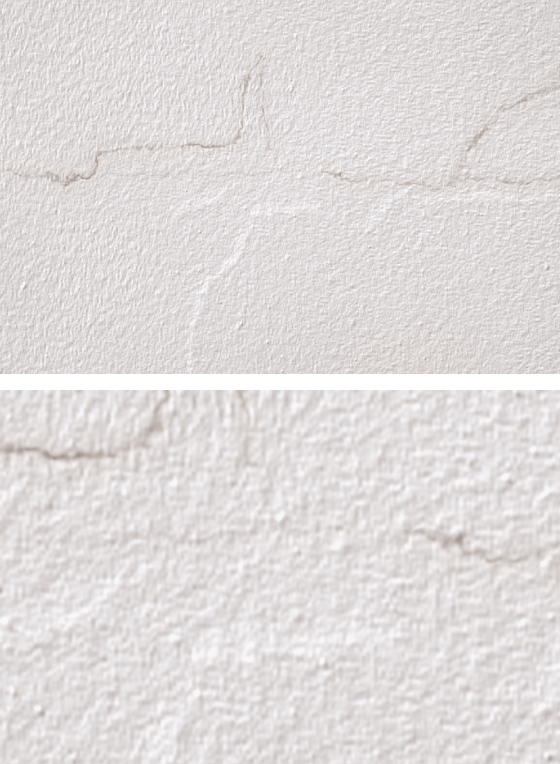
Top, the full canvas; bottom, a detail of the centre.
A WebGL 1 fragment shader for this texture:

```glsl
precision highp float;
// White painted plaster in raking light: a height field of brushed grain,
// blisters and raised seams is lit by its slope toward the upper left.
// Wobbly line segments add the brownish cracks and the pale ridges.

uniform vec2 u_resolution;

const vec3 PAINT = vec3(0.874, 0.857, 0.858);
const vec3 TONE_TINT = vec3(1.0, 1.11, 1.22);      // shadows turn warmer
const vec3 RUST = vec3(0.006, -0.003, -0.014);
const vec2 TO_LIGHT = vec2(-0.0027, 0.0031);       // slope sampling step
const vec2 GRAIN_UPRIGHT = vec2(178.0, 92.0);
const vec2 GRAIN_LEVEL = vec2(105.0, 170.0);
const float RELIEF = 0.158;
const float CRACK_DEPTH = 0.15;
const float RIDGE_GLOW = 0.026;

float hash(vec2 p) {
  vec3 q = fract(vec3(p.xyx) * 0.1031);
  q += dot(q, q.yzx + 33.33);
  return fract((q.x + q.y) * q.z);
}

float noise(vec2 p) {
  vec2 i = floor(p), f = fract(p);
  f = f * f * (3.0 - 2.0 * f);
  return mix(mix(hash(i), hash(i + vec2(1.0, 0.0)), f.x),
             mix(hash(i + vec2(0.0, 1.0)), hash(i + 1.0), f.x), f.y);
}

float fbm(vec2 p) {
  float sum = 0.0, amp = 0.5;
  for (int i = 0; i < 4; i++) {
    sum += amp * noise(p);
    p = p * 2.03 + 17.0;
    amp *= 0.5;
  }
  return sum;
}

// Soft stroke from a to b with half width w
float stroke(vec2 p, vec2 a, vec2 b, float w) {
  vec2 ab = b - a;
  float d = length(p - a - ab * clamp(dot(p - a, ab) / dot(ab, ab), 0.0, 1.0));
  return exp(-d * d / (w * w));
}

float cracks(vec2 p, float w) {
  float c = stroke(p, vec2(0.70, 0.85), vec2(0.66, 0.765), w) * 0.8;
  c = max(c, stroke(p, vec2(0.66, 0.765), vec2(0.63, 0.62), w) * 0.7);
  c = max(c, stroke(p, vec2(0.63, 0.62), vec2(0.47, 0.60), w));
  c = max(c, stroke(p, vec2(0.47, 0.60), vec2(0.27, 0.605), w) * 0.8);
  c = max(c, stroke(p, vec2(0.27, 0.605), vec2(0.25, 0.535), w));
  c = max(c, stroke(p, vec2(0.25, 0.535), vec2(0.18, 0.52), w));
  c = max(c, stroke(p, vec2(0.18, 0.52), vec2(0.0, 0.545), w) * 0.6);
  c = max(c, stroke(p, vec2(0.705, 0.84), vec2(0.722, 0.61), w) * 0.6);
  c = max(c, stroke(p, vec2(1.5, 0.775), vec2(1.30, 0.668), w * 1.4) * 0.75);
  c = max(c, stroke(p, vec2(1.30, 0.668), vec2(1.22, 0.53), w * 1.4) * 0.75);
  c = max(c, stroke(p, vec2(1.22, 0.53), vec2(1.15, 0.495), w * 1.6) * 0.6);
  c = max(c, stroke(p, vec2(0.88, 0.527), vec2(1.17, 0.51), w) * 0.7);
  c = max(c, stroke(p, vec2(1.17, 0.51), vec2(1.5, 0.525), w) * 0.6);
  return max(c, stroke(p, vec2(0.25, 0.535), vec2(0.88, 0.535), w) * 0.3);
}

float ridges(vec2 p) {
  float r = stroke(p, vec2(0.675, 0.385), vec2(0.625, 0.305), 0.011);
  r = max(r, stroke(p, vec2(0.625, 0.305), vec2(0.53, 0.21), 0.011));
  r = max(r, stroke(p, vec2(0.53, 0.21), vec2(0.518, 0.0), 0.011));
  r = max(r, stroke(p, vec2(0.48, 0.418), vec2(0.59, 0.475), 0.014));
  r = max(r, stroke(p, vec2(0.68, 0.42), vec2(0.85, 0.435), 0.013));
  r = max(r, stroke(p, vec2(0.98, 0.39), vec2(1.09, 0.50), 0.014));
  return max(r, stroke(p, vec2(1.13, 0.457), vec2(1.5, 0.475), 0.012));
}

// Sparse round blisters, one at most per cell, in three sizes
float blisters(vec2 p) {
  float h = 0.0;
  for (int i = 0; i < 3; i++) {
    float k = float(i), cells = 11.0 + 8.0 * k;
    vec2 q = p * cells + 31.0 * k, id = floor(q);
    vec2 centre = 0.2 + 0.6 * vec2(hash(id + 3.7), hash(id + 9.1));
    float d = length((fract(q) - centre) * vec2(1.0, 0.85)) / cells;
    float r = mix(0.0028, 0.0062, pow(hash(id + 5.3), 2.0));
    h += step(0.86, hash(id)) * exp(-d * d / (r * r));
  }
  return h;
}

float height(vec2 p, vec2 bend, float level) {
  vec2 g = p + bend * 0.25;
  float grain = mix(noise(g * GRAIN_UPRIGHT), noise(g * GRAIN_LEVEL + 7.0), level);
  float lumps = noise(p * vec2(66.0, 54.0) + 41.0);
  float fine = noise(p * vec2(290.0, 230.0) + 13.0);
  return grain + 0.6 * lumps + 0.42 * fine + 0.8 * blisters(p)
       + 0.65 * ridges(p + bend) - 0.45 * cracks(p + bend, 0.006);
}

void main() {
  vec2 p = gl_FragCoord.xy / u_resolution.y;
  vec2 bend = 0.045 * (vec2(fbm(p * 16.0), fbm(p * 16.0 + 50.0)) - 0.47);
  bend += 0.008 * (vec2(noise(p * 95.0), noise(p * 95.0 + 60.0)) - 0.5);
  float level = 0.75 * smoothstep(0.35, 0.75, 0.35 * p.x + 0.5 * noise(p * 4.0));

  // Slope light, broken cracks with a soft halo, and pale ridges
  float tone = RELIEF * (height(p, bend, level) - height(p + TO_LIGHT, bend, level));
  float broken = smoothstep(0.25, 0.75, 0.65 * noise(p * 23.0 + 5.0) + 0.4 * noise(p * 80.0));
  float halo = cracks(p + bend, 0.018);
  tone -= CRACK_DEPTH * broken * cracks(p + bend, 0.0036) + 0.024 * halo;
  tone += RIDGE_GLOW * ridges(p + bend);

  // Broad unevenness and falloff toward the edges
  vec2 edge = gl_FragCoord.xy / u_resolution - vec2(0.45, 0.55);
  tone += 0.03 * (fbm(p * 3.5 + 20.0) - 0.47) + 0.010 - 0.065 * dot(edge, edge);

  vec2 patchAt = (p - vec2(1.1, 0.03)) / vec2(0.16, 0.09);
  float rust = exp(-dot(patchAt, patchAt)) + 0.8 * halo;
  gl_FragColor = vec4(min(PAINT + tone * TONE_TINT + rust * RUST, 0.97), 1.0);
}
```
